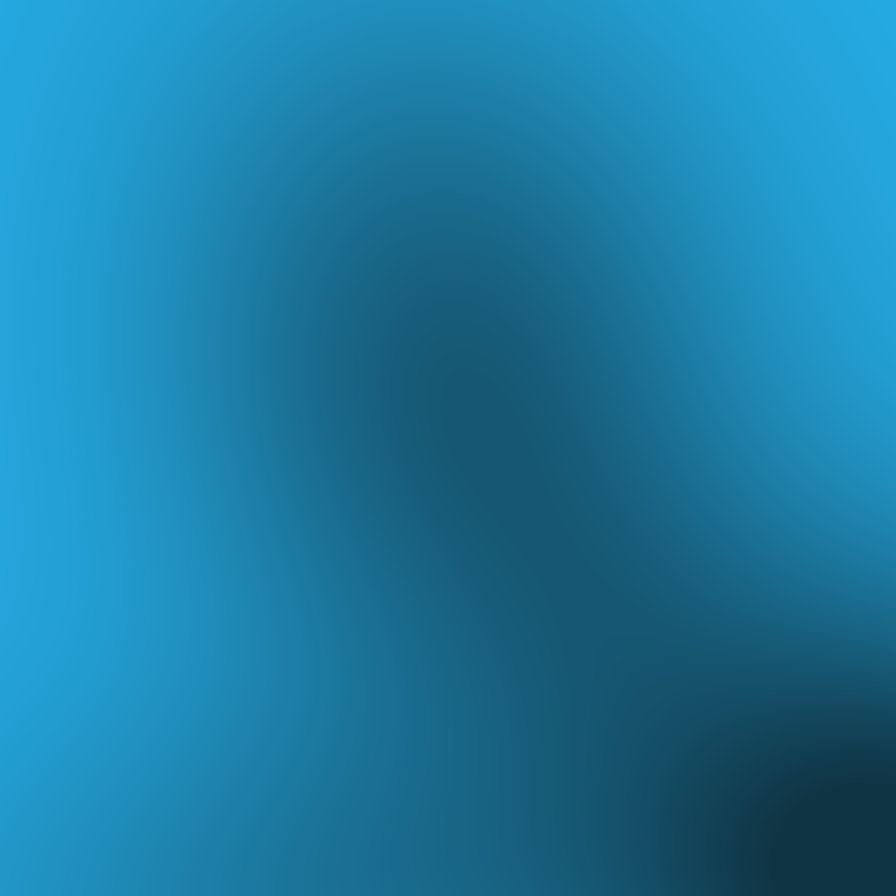
Write a WebGL 1 fragment shader that draws this background.

```glsl
precision highp float;
// A soft blue backdrop dimmed by a few broad, blurred shadows.
// Each shadow is an elliptical Gaussian; their summed depth blends
// the bright sky blue into a deep teal.

uniform vec2 u_resolution;

const vec3 SKY_BLUE = vec3(0.145, 0.672, 0.893);
const vec3 DEEP_TEAL = vec3(0.060, 0.204, 0.265);

// Gaussian falloff around center; lean shifts x as y rises.
float softShadow(vec2 p, vec2 center, vec2 radii, float lean) {
  vec2 d = p - center;
  d.x -= lean * d.y;
  d /= radii;
  return exp(-dot(d, d));
}

float shadowDepth(vec2 p) {
  // Tall central shadow, leaning slightly left towards the top
  float depth = 0.683 * softShadow(p, vec2(0.514, 0.570), vec2(0.326, 0.423), -0.1);
  // Darkest pool in the lower right corner
  depth += softShadow(p, vec2(1.016, 0.023), vec2(0.326), 0.0);
  // Wide haze along the bottom edge
  depth += 0.40 * softShadow(p, vec2(0.404, -0.029), vec2(0.443, 0.260), 0.0);
  // Faint bridge between the center and the corner
  depth += 0.11 * softShadow(p, vec2(0.703, 0.323), vec2(0.195), 0.0);
  return clamp(depth, 0.0, 1.0);
}

void main() {
  vec2 uv = gl_FragCoord.xy / u_resolution;
  vec3 color = mix(SKY_BLUE, DEEP_TEAL, shadowDepth(uv));
  gl_FragColor = vec4(color, 1.0);
}
```
